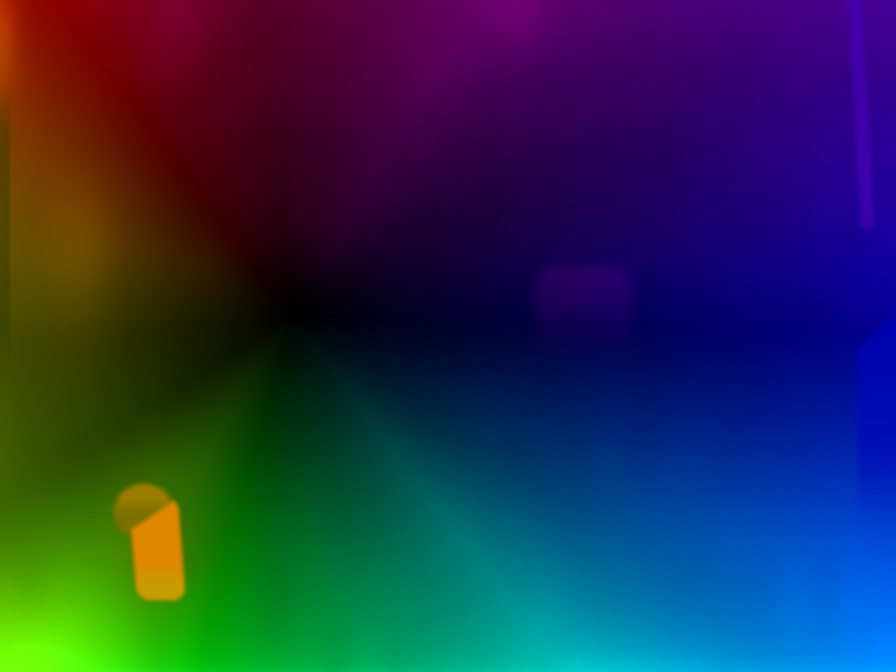
Give the GLSL for this texture map, as a WebGL 2 fragment shader.

```glsl
#version 300 es
precision highp float;
// A dark colour wheel field with a small amber marker and faint violet smears.
uniform vec2 u_resolution;
out vec4 fragColor;

const float TAU = 6.28319;
const vec2 HUB = vec2(0.434, 0.531);

// Gain and hue shift (degrees) around the wheel, one stop every 30 degrees.
const float GAIN[12] = float[12](0.64, 0.50, 0.62, 0.60, 0.80, 0.86,
                                 0.68, 0.75, 1.38, 1.20, 1.10, 0.96);
const float SHIFT[12] = float[12](2.0, 0.0, 0.0, 0.0, -8.0, 0.0,
                                  0.0, -8.0, -18.0, -12.0, -9.0, 0.0);

float ring(float stops[12], float turn) {
    float s = fract(turn) * 12.0;
    int i = int(s) % 12;
    return mix(stops[i], stops[(i + 1) % 12], smoothstep(0.0, 1.0, fract(s)));
}

vec3 hueColor(float hue) {
    return clamp(abs(mod(hue * 6.0 + vec3(0.0, 4.0, 2.0), 6.0) - 3.0) - 1.0, 0.0, 1.0);
}

float hash(vec2 p) {
    vec3 q = fract(p.xyx * 0.1031);
    q += dot(q, q.yzx + 33.33);
    return fract((q.x + q.y) * q.z);
}

float noise(vec2 p) {
    vec2 i = floor(p), f = fract(p);
    f = f * f * (3.0 - 2.0 * f);
    return mix(mix(hash(i), hash(i + vec2(1, 0)), f.x),
               mix(hash(i + vec2(0, 1)), hash(i + vec2(1, 1)), f.x), f.y);
}

float boxDistance(vec2 p, vec2 halfSize, float radius) {
    vec2 q = abs(p) - halfSize + radius;
    return length(max(q, 0.0)) + min(max(q.x, q.y), 0.0) - radius;
}

float cover(float dist, float blur) {
    return 1.0 - smoothstep(-blur, blur, dist);
}

float glow(vec2 p, vec2 center, vec2 size) {
    vec2 q = (p - center) / size;
    return exp(-dot(q, q));
}

// Hue follows the angle about the hub, brightness follows the radius.
vec3 wheel(vec2 p) {
    vec2 d = p - HUB;
    float r = length(d);
    float turn = atan(d.y, d.x) / TAU;
    float hue = turn + (ring(SHIFT, turn) - 120.0) / 360.0;
    float value = r * ring(GAIN, turn);
    value += 0.07 * smoothstep(0.0, 0.16, r) * smoothstep(-0.05, 0.1, d.y);
    value *= 1.0 + 0.06 * (noise(p * vec2(22.0, 9.0)) - 0.5);
    return hueColor(hue) * value;
}

// Soft patches and streaks laid over the wheel.
vec3 smears(vec3 col, vec2 p) {
    col += vec3(0.10, 0.06, 0.0) * glow(p, vec2(0.12, 0.62), vec2(0.06, 0.12));
    col += vec3(0.05, 0.0, 0.06) * glow(p, vec2(0.26, 0.97), vec2(0.05, 0.09));
    col += vec3(0.07, 0.0, 0.03) * glow(p, vec2(0.77, 0.98), vec2(0.04, 0.05));
    col += vec3(0.16, 0.12, 0.0) * glow(p, vec2(0.0, 0.94), vec2(0.025, 0.08));
    col += vec3(0.12, 0.20, 0.0) * glow(p, vec2(0.0, 0.0), vec2(0.18, 0.12));
    col += vec3(0.0, 0.08, 0.05) * exp(-p.y / 0.025);

    // Faint arched patch, fading downward
    float arch = cover(boxDistance(p - vec2(0.868, 0.53), vec2(0.072, 0.074), 0.04), 0.016);
    col += vec3(0.11, 0.0, 0.07) * arch * smoothstep(0.44, 0.6, p.y);

    // Narrow streak and lobe by the right border
    float lean = 1.291 - 0.055 * (p.y - 0.66);
    float streak = cover(boxDistance(p - vec2(lean, 0.86), vec2(0.010, 0.20), 0.008), 0.006);
    col = mix(col, vec3(0.27, 0.0, 0.70), 0.75 * streak);
    float lobe = smoothstep(1.268, 1.285, p.x) * smoothstep(0.2, 0.36, p.y);
    lobe *= cover(p.y - 0.48 - 0.9 * (p.x - 1.277), 0.012);
    col = mix(col, vec3(0.0, 0.02, 0.74), 0.65 * lobe);

    // Darker greenish strip on the left border
    float strip = cover(p.x - 0.015, 0.004) * smoothstep(0.4, 0.55, p.y) * cover(p.y - 0.83, 0.05);
    return mix(col, vec3(0.15, 0.21, 0.0), 0.4 * strip);
}

// Slanted amber block with an olive disc behind its upper left corner.
vec3 marker(vec3 col, vec2 p) {
    col = mix(col, vec3(0.34, 0.38, 0.0), 0.5 * glow(p, vec2(0.23, 0.19), vec2(0.075, 0.11)));
    vec2 q = p - vec2(0.234, 0.183);
    q.x += 0.08 * q.y;
    float disc = length((p - vec2(0.214, 0.238)) * vec2(0.95, 1.0)) - 0.042;
    float block = boxDistance(q, vec2(0.036, 0.076), 0.02);
    float body = max(block, (q.y - 0.052 - 0.63 * q.x) * 0.85);
    float tint = smoothstep(0.17, 0.12, p.y);
    vec3 amber = mix(vec3(0.87, 0.53, 0.0), vec3(0.77, 0.62, 0.0), tint);
    vec3 olive = mix(vec3(0.50, 0.44, 0.0), vec3(0.66, 0.50, 0.0), smoothstep(0.225, 0.27, p.y));
    col = mix(col, olive, 0.9 * cover(min(disc, block), 0.007));
    return mix(col, amber, cover(body, 0.006));
}

void main() {
    vec2 p = gl_FragCoord.xy / u_resolution.y;
    vec3 col = marker(smears(wheel(p), p), p);
    fragColor = vec4(clamp(col, 0.0, 1.0), 1.0);
}
```
